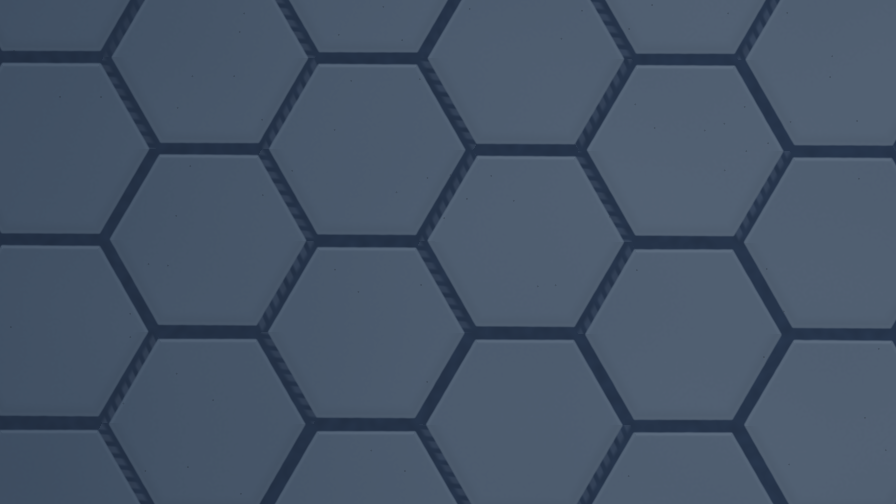
A WebGL 2 fragment shader for this pattern:

```glsl
#version 300 es
precision highp float;

#define PITCH 0.3632
#define GROUT_HALF 0.0122
#define CORNER 0.005
#define TILT 0.0042
#define ANCHOR vec2(0.729, 0.703)
#define RIB_PERIOD 0.027
#define TILE_DARK vec3(0.250, 0.310, 0.385)
#define TILE_LIGHT vec3(0.318, 0.376, 0.447)
#define GROUT_COLOR vec3(0.142, 0.195, 0.275)

uniform vec2 u_resolution;
out vec4 fragColor;

const float SQRT3 = 1.7320508;

vec2 hash2(vec2 p) {
    vec3 q = fract(p.xyx * vec3(0.1031, 0.1030, 0.0973));
    q += dot(q, q.yzx + 33.33);
    return fract((q.xx + q.yz) * q.zy);
}

float gradientNoise(vec2 p) {
    vec2 i = floor(p), f = fract(p);
    vec2 u = f * f * f * (f * (f * 6.0 - 15.0) + 10.0);
    float corner[4];
    for (int k = 0; k < 4; k++) {
        vec2 o = vec2(k & 1, k >> 1);
        corner[k] = dot(hash2(i + o) * 2.0 - 1.0, f - o);
    }
    return mix(mix(corner[0], corner[1], u.x), mix(corner[2], corner[3], u.x), u.y);
}

// Flat-topped hexagon, r is the apothem
float hexagonDistance(vec2 p, float r) {
    const vec3 k = vec3(-0.8660254, 0.5, 0.5773503);
    p = abs(p);
    p -= 2.0 * min(dot(k.xy, p), 0.0) * k.xy;
    p -= vec2(clamp(p.x, -k.z * r, k.z * r), r);
    return length(p) * sign(p.y);
}

// Offset from the nearest tile centre
vec2 hexLocal(vec2 p) {
    vec2 cell = PITCH * vec2(SQRT3, 1.0);
    vec2 a = mod(p + 0.5 * cell, cell) - 0.5 * cell;
    vec2 b = mod(p, cell) - 0.5 * cell;
    return dot(a, a) < dot(b, b) ? a : b;
}

// Slanted mesh teeth, present in some of the diagonal joints
float meshRibs(vec2 local, vec2 center, vec2 normal) {
    vec2 joint = center + normal * 0.5 * PITCH;
    vec2 id = floor(joint / (PITCH * vec2(0.25 * SQRT3, 0.25)) + 0.5);
    vec2 rnd = hash2(id + 71.0);
    vec2 across = normal * (normal.x < 0.0 ? -1.0 : 1.0);
    float side = dot(local - normal * 0.5 * PITCH, across);
    float along = dot(local, vec2(-across.y, across.x));
    float phase = fract((along + 0.7 * side) / RIB_PERIOD + rnd.x);
    float tooth = smoothstep(0.1, 0.4, phase) * (1.0 - smoothstep(0.72, 0.95, phase));
    float wall = smoothstep(-0.006, 0.004, side * (rnd.x < 0.5 ? 1.0 : -1.0));
    return tooth * wall * smoothstep(0.25, 0.8, rnd.y) * step(0.1, abs(normal.x));
}

void main() {
    vec2 uv = gl_FragCoord.xy / u_resolution.y;
    vec2 screen = gl_FragCoord.xy / u_resolution;
    float pixel = 1.0 / u_resolution.y;

    // Slightly tilted lattice
    vec2 p = uv - ANCHOR;
    p += TILT * vec2(-p.y, p.x);
    vec2 local = hexLocal(p);
    vec2 center = p - local;
    vec2 id = floor(center / (PITCH * vec2(0.5 * SQRT3, 0.5)) + 0.5);
    vec2 rnd = hash2(id + 19.0);

    // Normal of the nearest side
    vec2 diagonal = vec2(0.5 * SQRT3, 0.5) * mix(vec2(-1.0), vec2(1.0), step(0.0, local));
    vec2 upright = vec2(0.0, local.y < 0.0 ? -1.0 : 1.0);
    vec2 normal = dot(local, diagonal) > dot(local, upright) ? diagonal : upright;

    // Hand-set tile: small shift and turn, rounded corners
    vec2 q = local - (rnd - 0.5) * 0.003;
    q += (rnd.y - 0.5) * 0.008 * vec2(-q.y, q.x);
    float d = hexagonDistance(q, 0.5 * PITCH - GROUT_HALF - CORNER) - CORNER;
    d += 0.0006 * gradientNoise(uv * 60.0);

    // Glaze with light falling off to the left
    float light = 0.08 + 1.05 * smoothstep(-0.35, 0.85, screen.x) - 0.13;
    light -= 0.35 * dot(screen - vec2(0.65, 0.55), screen - vec2(0.65, 0.55));
    light += 0.10 * (rnd.x - 0.5) + 0.12 * gradientNoise(uv * 4.0);
    light += 0.05 * gradientNoise(uv * 130.0) - 0.25 * q.y;
    vec3 tile = mix(TILE_DARK, TILE_LIGHT, light);

    // Bevel: bright upper lip, faint rim elsewhere
    float rim = exp(-pow((d + 0.004) / 0.003, 2.0));
    tile += rim * (0.012 + 0.03 * smoothstep(0.3, 1.0, normal.y));
    tile *= 1.0 - 0.05 * smoothstep(-0.03, 0.0, d) * step(normal.y, 0.0);

    // Sparse pinholes
    vec2 speckCell = floor(uv * 22.0);
    vec2 speckAt = 0.2 + 0.6 * hash2(speckCell + 5.0);
    float speck = 1.0 - smoothstep(0.02, 0.06, length(fract(uv * 22.0) - speckAt));
    tile *= 1.0 - 0.14 * speck * step(0.9, hash2(speckCell + 43.0).x);

    // Recessed joint
    vec3 grout = GROUT_COLOR * (1.0 + 0.10 * gradientNoise(uv * 45.0));
    grout *= 0.94 + 0.12 * screen.x;
    grout += 0.055 * meshRibs(local, center, normal);

    float soft = max(pixel, 0.0022);
    fragColor = vec4(mix(tile, grout, smoothstep(-soft, soft, d)), 1.0);
}
```
